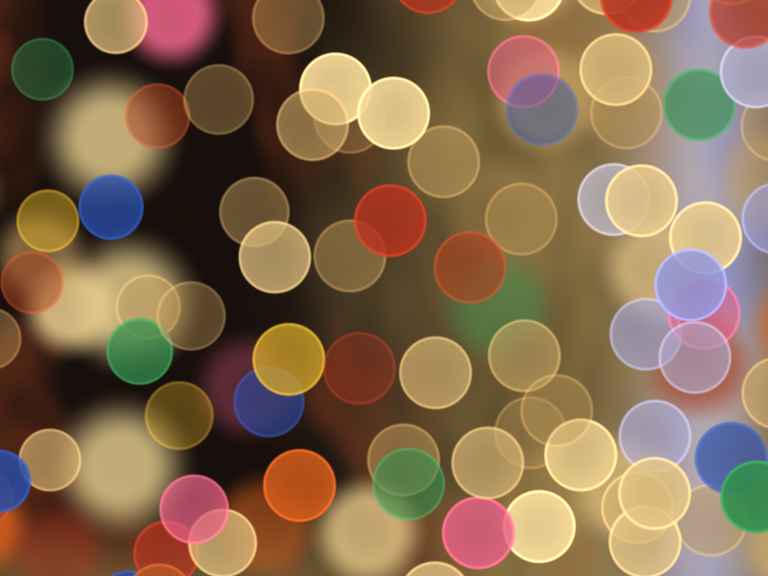
Give the GLSL for this background, as a WebGL 2 fragment shader.

```glsl
#version 300 es
precision highp float;
// Night lights out of focus: crisp rimmed discs over soft glows on a dark to tan to lavender backdrop.

uniform vec2 u_resolution;
out vec4 fragColor;

// Sizes, in canvas heights
const float DISC_CELL = 0.165;
const float DISC_RADIUS = 0.062;
const float DISC_BLUR = 0.0025;
const float GLOW_CELL = 0.25;
const float GLOW_RADIUS = 0.078;
const float GLOW_BLUR = 0.032;
const float RIM_WIDTH = 0.007;
const float RIM_GAIN = 0.24;
const float LAVENDER_X = 1.22;
const float CREAM_X = 0.21;

// Colours
const vec3 NIGHT = vec3(0.09, 0.06, 0.045);
const vec3 OLIVE_TAN = vec3(0.52, 0.43, 0.25);
const vec3 RUST = vec3(0.48, 0.21, 0.11);
const vec3 LAVENDER = vec3(0.56, 0.58, 0.88);
const vec3 PALE = vec3(0.76, 0.73, 0.74);
const vec3 CREAM = vec3(0.87, 0.78, 0.54);
const vec3 DIM_GOLD = vec3(0.74, 0.59, 0.34);
const vec3 BRIGHT_GOLD = vec3(0.98, 0.87, 0.62);
const vec3 VIVID[8] = vec3[8](
    vec3(0.72, 0.20, 0.12), vec3(0.82, 0.36, 0.11),
    vec3(0.20, 0.56, 0.31), vec3(0.70, 0.34, 0.14),
    vec3(0.16, 0.30, 0.66), vec3(0.84, 0.66, 0.16),
    vec3(0.90, 0.38, 0.52), vec3(0.66, 0.26, 0.13));

vec3 hash3(vec2 p) {
    vec3 q = fract(p.xyx * vec3(0.1031, 0.1030, 0.0973));
    q += dot(q, q.yxz + 33.33);
    return fract((q.xxy + q.yzz) * q.zyx);
}

// Layered sines, roughly -1 to 1
float waves(vec2 p) {
    float sum = 0.0, gain = 0.55;
    for (int i = 0; i < 3; i++) {
        sum += gain * sin(p.x + 1.3 * sin(p.y)) * cos(0.8 * p.y + 0.7 * sin(p.x));
        p = mat2(1.5, 1.1, -1.1, 1.5) * p + 2.7;
        gain *= 0.55;
    }
    return sum;
}

// Saturated lamps at the left, gold in the middle, pale blue at the right
vec3 lampColor(vec3 pick, float x, float strength) {
    float vividShare = mix(0.68, 0.24, smoothstep(0.4, 0.85, x));
    float coolShare = 0.32 * smoothstep(0.95, 1.2, x);
    if (pick.x < vividShare) return VIVID[int(pick.y * 7.99)];
    if (pick.x > 1.0 - coolShare) return mix(LAVENDER, PALE, pick.y);
    return mix(DIM_GOLD, BRIGHT_GOLD, strength);
}

// One jittered grid of discs, painted over the colour so far
vec3 paintDiscs(vec3 color, vec2 p, float cell, float radius, float blur, float rimGain, float seed) {
    vec2 home = floor(p / cell);
    for (int j = -1; j <= 1; j++) {
        for (int i = -1; i <= 1; i++) {
            vec2 id = home + vec2(i, j);
            vec3 place = hash3(id + seed);
            vec3 pick = hash3(id + seed + 57.0);
            vec2 center = (id + 0.5 + 0.8 * (place.xy - 0.5)) * cell;
            float density = mix(0.46, 0.74, smoothstep(0.35, 0.9, center.x));
            if (place.z > density) continue;

            float r = radius * mix(0.88, 1.02, smoothstep(0.1, 0.6, center.x));
            float d = length(p - center);
            float cover = 1.0 - smoothstep(r - blur, r + blur, d);
            float strength = pick.z * pick.z;
            vec3 lamp = lampColor(pick, center.x, strength);
            float opacity = mix(0.30, 0.95, pick.z);
            float shade = 0.95 + 0.06 * smoothstep(0.2 * r, r, d);
            float rim = cover * smoothstep(r - RIM_WIDTH, r - 0.3 * RIM_WIDTH, d);
            color = mix(color, lamp * shade, cover * opacity);
            color += lamp * rim * rimGain * (0.5 + 0.5 * opacity);
        }
    }
    return color;
}

vec3 backdrop(vec2 p) {
    float broad = waves(p * vec2(5.5, 4.2) + 1.0);
    float fine = waves(p * vec2(11.0, 7.0) + 6.0);
    float light = smoothstep(0.42, 0.98, p.x + 0.16 * broad);
    light = max(light, 0.7 * smoothstep(0.16, 0.0, p.y + 0.05 * fine));
    vec3 color = mix(NIGHT, OLIVE_TAN * (1.0 + 0.28 * fine), light);

    // Rust patches, strongest at the left edge
    float rust = smoothstep(0.05, 0.7, fine) * 0.55;
    rust = max(rust, smoothstep(0.1, 0.0, p.x) * smoothstep(-0.2, 0.5, broad));
    color = mix(color, RUST, rust * (1.0 - 0.5 * light));

    // Upright lavender band
    float bandOffset = (p.x - LAVENDER_X + 0.03 * broad) / 0.105;
    float band = exp(-bandOffset * bandOffset);
    color = mix(color, mix(LAVENDER, PALE, 0.5 + 0.5 * fine), 0.85 * band);

    // Column of cream glows
    for (int i = 0; i < 3; i++) {
        vec2 center = vec2(CREAM_X + 0.02 * sin(float(i) * 2.4), 0.19 + 0.285 * float(i));
        float glow = 1.0 - smoothstep(0.045, 0.14, length(p - center));
        color = mix(color, CREAM, 0.85 * glow);
    }
    return color;
}

void main() {
    vec2 p = gl_FragCoord.xy / u_resolution.y;
    vec3 color = backdrop(p);
    color = paintDiscs(color, p, GLOW_CELL, GLOW_RADIUS, GLOW_BLUR, 0.0, 11.0);
    color = paintDiscs(color, p, DISC_CELL, DISC_RADIUS, DISC_BLUR, RIM_GAIN, 23.0);
    color = paintDiscs(color, p + 0.07, DISC_CELL, DISC_RADIUS, DISC_BLUR, RIM_GAIN, 41.0);
    fragColor = vec4(clamp(color, 0.0, 1.0), 1.0);
}
```
